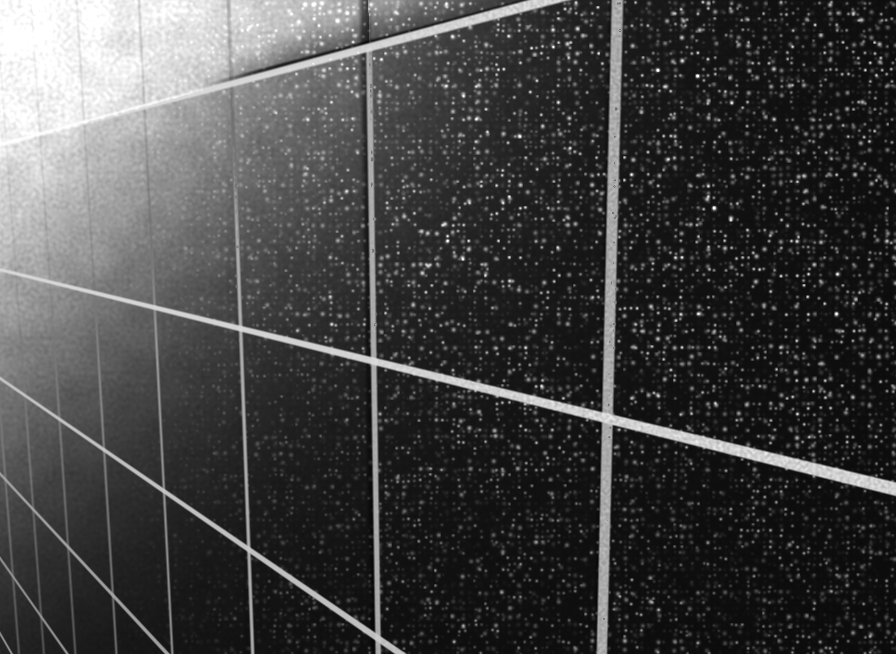
Reproduce this pattern procedurally as a Shadertoy shader.

```glsl
// Dark speckled wall tiles with pale grout receding into a bright glare at upper left.

// Layout, in canvas heights with y measured down from the top
const vec2 VANISH = vec2(-0.375, 0.3205);   // where the grout rows converge
const float ROW_START = -0.264;             // slope of row zero
const float ROW_STEP = 0.5273;
const float ROW_SQUEEZE = 0.0746;           // rows crowd towards the floor
const float EYE_ROW_SLOPE = 0.245;          // row along which columns are spaced
const float COLUMN_START = 0.767;
const float COLUMN_STEP = 0.2895;
const vec2 COLUMN_TILT = vec2(0.0775, 0.109);
const float ROW_HALF_WIDTH = 0.0061;
const float COLUMN_HALF_WIDTH = 0.0048;

// Tones
const float TILE_TONE = 0.035;
const float GLARE_TONE = 0.95;
const float ROW_TONE = 0.86;
const float COLUMN_TONE = 0.70;
const vec2 GLARE_SIZE = vec2(0.51, 0.65);
const float GLARE_PINCH = 4.0;
const float SPECK_GAIN = 0.85;

vec2 hash2(vec2 p) {
    vec3 q = fract(p.xyx * vec3(0.1031, 0.1030, 0.0973));
    q += dot(q, q.yzx + 33.33);
    return fract((q.xx + q.yz) * q.zy);
}

float gradientDot(vec2 cell, vec2 offset) {
    return dot(hash2(cell) * 2.0 - 1.0, offset);
}

float gradientNoise(vec2 p) {
    vec2 i = floor(p), f = fract(p), e = vec2(1.0, 0.0);
    vec2 u = f * f * (3.0 - 2.0 * f);
    return mix(mix(gradientDot(i, f), gradientDot(i + e, f - e), u.x),
               mix(gradientDot(i + e.yx, f - e.yx), gradientDot(i + 1.0, f - 1.0), u.x), u.y);
}

// One bright fleck of random strength per cell
float specks(vec2 p, float cellSize) {
    vec2 c = p / cellSize, id = floor(c);
    vec2 q = fract(c) - mix(vec2(0.3), vec2(0.7), hash2(id));
    float strength = pow(hash2(id + 71.0).x, 5.0);
    return strength * exp(-14.0 * dot(q, q));
}

float glareAt(vec2 p) {
    vec2 g = p / GLARE_SIZE;
    return exp(-dot(g, g) - GLARE_PINCH * p.x * p.y);
}

void mainImage(out vec4 fragColor, in vec2 fragCoord) {
    vec2 p = vec2(fragCoord.x, iResolution.y - fragCoord.y) / iResolution.y;
    float soft = 0.8 / iResolution.y + 0.001;

    // Perspective row coordinate: whole numbers are grout lines
    float depth = p.x - VANISH.x;
    float slope = (p.y - VANISH.y) / depth;
    float row = (slope - ROW_START) / (ROW_STEP - ROW_SQUEEZE * slope);
    float rowOffset = row - round(row);
    float rowDist = abs(rowOffset) * depth * 0.5 / sqrt(1.0 + slope * slope);

    // Perspective column coordinate, following the slight tilt of the uprights
    float rise = p.y - VANISH.y - EYE_ROW_SLOPE * depth;
    float columnX = (p.x - COLUMN_TILT.x * rise) / (1.0 - COLUMN_TILT.y * rise);
    float columnDepth = columnX - VANISH.x;
    float column = (1.0 / columnDepth - COLUMN_START) / COLUMN_STEP;
    float columnSide = (round(column) - column) * COLUMN_STEP * columnDepth * columnDepth;
    float columnDist = abs(columnSide);

    // Tile sheen: the top course catches more of the glare
    float topCourse = 1.0 - smoothstep(-0.008, 0.008, row);
    float glare = glareAt(p);
    glare = mix(glare, sqrt(glare), topCourse);
    float lowerEdge = smoothstep(-0.14, 0.0, row) * topCourse * smoothstep(0.25, 0.5, p.x);
    glare *= 1.0 - 0.6 * lowerEdge;
    float haze = 0.11 * exp(-2.2 * length((p - vec2(0.55, 0.15)) * vec2(1.0, 0.9)));
    float tile = TILE_TONE + GLARE_TONE * glare + haze;
    tile *= 1.0 + 0.12 * gradientNoise(p * 24.0) + 0.16 * gradientNoise(p * 150.0);

    // Glitter, blurred away towards the far end
    float focus = smoothstep(0.12, 0.75, p.x);
    float patches = 0.85 + 0.5 * gradientNoise(p * 7.0);
    float glitter = specks(p, 0.0085) + 0.9 * specks(p + 3.7, 0.0125);
    tile += SPECK_GAIN * glitter * focus * patches * mix(1.0, 0.7, smoothstep(0.9, 1.1, row));

    // Thin shadows beside the grout
    float columnShadow = smoothstep(-0.016, -0.007, columnSide) * step(columnSide, 0.0);
    tile *= 1.0 - 0.55 * columnShadow * smoothstep(0.3, 0.6, p.x);
    float rowShadow = (1.0 - smoothstep(0.007, 0.012, rowDist)) * step(rowOffset, 0.0);
    tile *= 1.0 - 0.75 * rowShadow * topCourse * smoothstep(0.3, 0.42, p.x);

    // Grout: uprights sink into the glare, rows stay bright
    float grain = 1.0 + 0.22 * gradientNoise(p * 190.0) * smoothstep(0.4, 0.9, p.x);
    float columnTone = mix(COLUMN_TONE, tile * 0.82, max(smoothstep(0.3, 0.55, tile),
                           topCourse * (1.0 - smoothstep(0.7, 0.85, p.x))));
    float columnWidth = max(COLUMN_HALF_WIDTH * columnDepth * columnDepth, 0.0018);
    float columnMask = 1.0 - smoothstep(columnWidth - soft, columnWidth + soft, columnDist);
    columnMask *= mix(0.35, 0.95, smoothstep(0.02, 0.35, columnX));
    float tone = mix(tile, columnTone * grain, columnMask);

    float rowTone = mix(ROW_TONE, 0.58, smoothstep(1.0, 4.0, row));
    rowTone = max(rowTone, min(tile * 1.15, 1.0));
    float rowWidth = max(ROW_HALF_WIDTH * depth, 0.0026);
    float rowMask = 1.0 - smoothstep(rowWidth - soft, rowWidth + soft, rowDist);
    tone = mix(tone, rowTone * grain, rowMask * 0.95);

    fragColor = vec4(vec3(clamp(tone, 0.0, 1.0)), 1.0);
}
```
